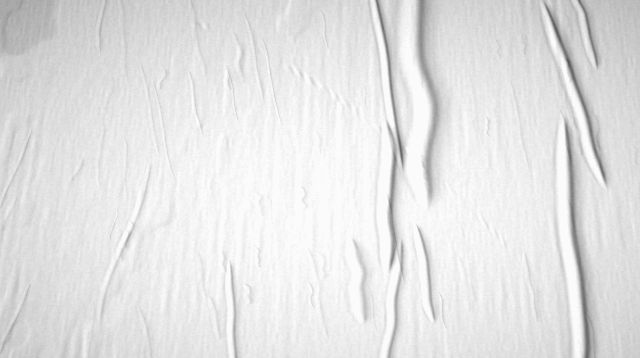
Write a Shadertoy shader that draws this texture.

```glsl
#define PAPER_WHITE 0.985
#define VIGNETTE vec2(0.50, 0.42)
#define FOLD_DARK 0.42
#define FOLD_LIGHT 0.13
#define RELIEF_GAIN 0.13
#define RIPPLE_GAIN 0.09
#define GRAIN_GAIN 0.035
#define SMALL_FOLDS 64

float hash(vec2 p) {
    vec3 q = fract(vec3(p.xyx) * 0.1031);
    q += dot(q, q.yzx + 33.33);
    return fract((q.x + q.y) * q.z);
}

float noise(vec2 p) {
    vec2 i = floor(p), f = fract(p);
    f = f * f * (3.0 - 2.0 * f);
    return mix(mix(hash(i), hash(i + vec2(1, 0)), f.x),
               mix(hash(i + vec2(0, 1)), hash(i + vec2(1, 1)), f.x), f.y);
}

float bell(float x, float width) {
    x /= width;
    return exp(-x * x);
}

// Tapered ridge from top to bottom, lit from the left
float fold(vec2 p, vec2 top, vec2 bottom, float width, float bend) {
    float t = (p.y - top.y) / (bottom.y - top.y);
    if (t <= 0.0 || t >= 1.0) return 0.0;
    float taper = smoothstep(0.0, 0.25, t) * smoothstep(1.0, 0.8, t);
    float wobble = (noise(vec2(t * 5.0, top.x * 71.0)) - 0.5) * width;
    float axis = mix(top.x, bottom.x, t) + bend * sin(t * 6.2832) + wobble;
    float u = (p.x - axis) / (width * (0.3 + 0.7 * sqrt(taper)));
    float shadow = 0.75 * bell(u - 0.85, 0.32) + 0.35 * bell(u - 1.25, 0.75);
    float rim = 0.22 * bell(u + 1.0, 0.28);
    float light = bell(u + 0.1, 0.65);
    float ends = smoothstep(0.0, 0.08, t) * smoothstep(1.0, 0.9, t);
    return ends * (FOLD_LIGHT * light - FOLD_DARK * (shadow + rim));
}

float mainFolds(vec2 p) {
    // Centre group
    float s = fold(p, vec2(1.025, 1.08), vec2(1.128, 0.51), 0.014, 0.004);
    s += 0.75 * fold(p, vec2(1.170, 1.15), vec2(1.168, 0.40), 0.038, -0.012);
    s += fold(p, vec2(1.078, 0.67), vec2(1.072, 0.23), 0.023, 0.003);
    s += 0.65 * fold(p, vec2(1.118, 0.34), vec2(1.070, -0.08), 0.016, 0.004);
    s += 0.75 * fold(p, vec2(1.160, 0.38), vec2(1.212, 0.09), 0.015, 0.005);
    s += 0.45 * fold(p, vec2(0.985, 0.34), vec2(0.998, 0.09), 0.024, -0.006);
    // Right group
    s += fold(p, vec2(1.510, 1.01), vec2(1.700, 0.46), 0.020, 0.005);
    s += fold(p, vec2(1.575, 0.69), vec2(1.615, -0.12), 0.026, -0.004);
    s += 0.8 * fold(p, vec2(1.590, 1.06), vec2(1.662, 0.80), 0.014, 0.004);
    // Left group
    s += 0.6 * fold(p, vec2(0.640, 0.28), vec2(0.652, -0.08), 0.013, 0.0);
    s += 0.28 * fold(p, vec2(0.420, 0.56), vec2(0.270, 0.08), 0.012, 0.012);
    return s;
}

float smallFolds(vec2 p, float aspect) {
    float s = 0.0;
    for (int i = 0; i < SMALL_FOLDS; i++) {
        vec2 id = vec2(float(i) + 3.0, 17.0);
        vec2 c = vec2(hash(id) * aspect, hash(id + 7.3));
        float size = hash(id + 19.1);
        float lean = mix(0.45, -0.22, smoothstep(0.2, 0.75, c.x + 0.3 * size));
        vec2 reach = vec2(lean, 1.0) * mix(0.03, 0.15, size * size);
        float width = mix(0.004, 0.013, hash(id + 31.7));
        float strength = mix(0.06, 0.26, hash(id + 43.9));
        s += strength * fold(p, c + reach, c - reach, width, 0.004);
    }
    return s;
}

// Paper height: fine slanted creases, blisters and broad patches
float relief(vec2 p) {
    vec2 q = vec2(p.x - 0.18 * p.y * (1.0 - p.x), p.y);
    float crease = noise(q * vec2(58.0, 6.0)) * smoothstep(0.4, 0.8, noise(q * 5.0));
    float fine = 0.25 * noise(q * vec2(120.0, 35.0));
    float band = bell(p.x - 0.2 - 0.65 * p.y, 0.07) + 0.7 * bell(p.x, 0.18);
    float blister = smoothstep(0.5, 0.8, noise(q * vec2(24.0, 15.0))) * band;
    return 0.8 * crease + fine + blister;
}

// Diagonal chain of short pressed ripples
float ripples(vec2 p) {
    float x = p.x - 0.4;
    float d = p.y - (0.98 - 0.25 * x - 0.4 * x * x);
    float reach = smoothstep(-0.1, 0.1, x) * smoothstep(1.1, 0.95, x);
    float phase = 210.0 * p.x + 90.0 * d + 5.0 * noise(p * 14.0);
    return sin(phase) * bell(d, 0.011) * reach * smoothstep(0.25, 0.7, noise(p * 19.0));
}

void mainImage(out vec4 fragColor, in vec2 fragCoord) {
    float aspect = iResolution.x / iResolution.y;
    vec2 uv = fragCoord / iResolution.xy;
    vec2 p = fragCoord / iResolution.y;

    // Soft falloff towards the corners
    vec2 q = uv - vec2(0.52, 0.42);
    float shade = PAPER_WHITE - dot(q * q, VIGNETTE);

    // Grey stain in the upper left corner
    float stain = length(p - vec2(0.03, 0.96)) + 0.09 * noise(p * 22.0);
    shade -= 0.06 * smoothstep(0.17, 0.13, stain);

    // Surface lit from the left
    vec2 e = vec2(0.003, -0.001);
    shade += RELIEF_GAIN * (relief(p + e) - relief(p - e));
    shade += RIPPLE_GAIN * ripples(p);
    shade += mainFolds(p) + smallFolds(p, aspect);

    // Paper grain
    shade += GRAIN_GAIN * (noise(p * 240.0) - 0.5);
    fragColor = vec4(vec3(clamp(shade, 0.2, 0.985)), 1.0);
}
```
